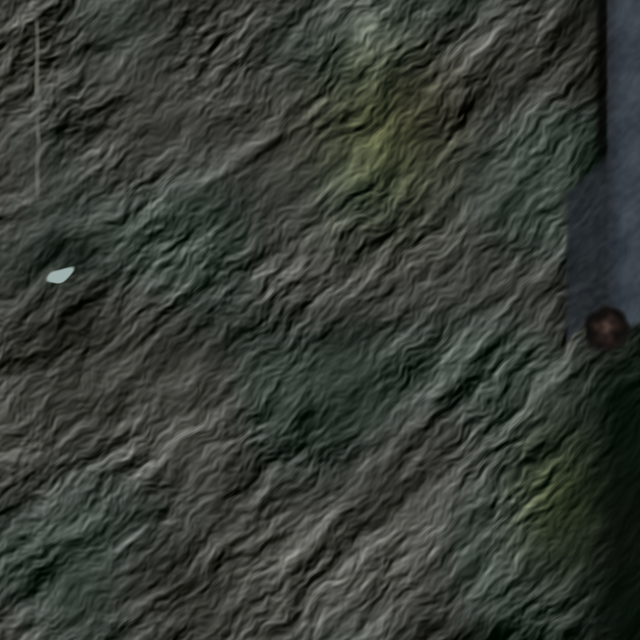
Write a WebGL 1 fragment shader that draws this texture.

```glsl
precision highp float;
// Rough dark stone with slanting chipped grains beside a slate-blue post.
// Stretched, warped gradient noise is the height; a finite difference
// toward the light shades it, then seams, stains and the post are laid over.

#define BASE_TONE 0.222
#define RELIEF 0.40
#define LIGHT_STEP 0.006
#define GRAIN_ANGLE 0.68
#define GRAIN_FREQ 20.0
#define GRAIN_STRETCH 2.2
#define GRAIN_BEND 0.15
#define OCTAVE_GAIN 0.6
#define STONE_TINT vec3(-0.004, 0.008, -0.014)
#define SLATE vec3(0.19, 0.215, 0.24)

uniform vec2 u_resolution;

float hash(vec2 p) {
  vec3 q = fract(p.xyx * 0.1031);
  q += dot(q, q.yzx + 33.33);
  return fract((q.x + q.y) * q.z);
}

// Dot of a random unit gradient at a lattice corner with the offset from it
float corner(vec2 cell, vec2 offset) {
  float a = 6.2832 * hash(cell);
  return dot(vec2(cos(a), sin(a)), offset);
}

float noise(vec2 p) {
  vec2 i = floor(p), f = fract(p);
  vec2 u = f * f * f * (f * (f * 6.0 - 15.0) + 10.0);
  vec2 e = vec2(1.0, 0.0);
  return mix(mix(corner(i, f), corner(i + e, f - e), u.x),
             mix(corner(i + e.yx, f - e.yx), corner(i + 1.0, f - 1.0), u.x), u.y);
}

vec2 rotate(vec2 p, float a) {
  float c = cos(a), s = sin(a);
  return vec2(c * p.x + s * p.y, c * p.y - s * p.x);
}

// Coordinates along and across the grain, slightly steeper to the right
vec2 grainSpace(vec2 p) {
  p.y -= GRAIN_BEND * p.x * p.x;
  return rotate(p, GRAIN_ANGLE) * vec2(1.0 / GRAIN_STRETCH, 1.0);
}

float height(vec2 p) {
  vec2 warp = 0.014 * vec2(noise(p * 13.0), noise(p * 13.0 + 7.3));
  warp += 0.006 * vec2(noise(p * 37.0 + 3.1), noise(p * 37.0 + 19.7));
  vec2 q = grainSpace(p + warp) * GRAIN_FREQ;
  float sum = 0.0, weight = 1.0;
  for (int i = 0; i < 4; i++) {
    sum += weight * noise(q);
    q = q * 2.05 + 11.7;
    weight *= OCTAVE_GAIN;
  }
  return sum;
}

// Squared distance in a tilted ellipse: 1 on its rim
float ellipse(vec2 p, vec2 center, vec2 radius, float tilt) {
  vec2 q = rotate(p - center, tilt) / radius;
  return dot(q, q);
}

float stain(vec2 p, vec2 center, vec2 radius, float tilt) {
  return exp(-ellipse(p, center, radius, tilt));
}

// A raised edge from a to b: bright crest with a shadow below it
float seam(vec2 p, vec2 a, vec2 b, float width) {
  vec2 dir = normalize(b - a), d = p - a;
  float along = dot(d, dir) / length(b - a);
  float side = (dir.x * d.y - dir.y * d.x + 0.006 * noise(p * 25.0)) / width;
  float ends = smoothstep(0.0, 0.12, along) * smoothstep(1.0, 0.88, along);
  return ends * (exp(-side * side) - 0.9 * exp(-(side + 1.9) * (side + 1.9)));
}

float band(float lo, float hi, float soft, float x) {
  return smoothstep(lo - soft, lo + soft, x) * smoothstep(hi + soft, hi - soft, x);
}

void main() {
  vec2 p = gl_FragCoord.xy / u_resolution;
  vec2 wob = p + 0.012 * vec2(noise(p * 30.0), noise(p * 30.0 + 5.0));

  // Lit relief, uneven in strength, over broad drifting tone
  float slope = height(p) - height(p + LIGHT_STEP * vec2(-0.6, 0.8));
  float tone = BASE_TONE + RELIEF * slope * (1.0 + 0.9 * noise(p * 6.0));
  tone += 0.09 * noise(p * 5.0 + 2.0) + 0.13 * noise(grainSpace(p) * 14.0);

  // Long seams and cracks
  tone += 0.12 * seam(p, vec2(0.38, 0.04), vec2(0.78, 0.50), 0.010);
  tone += 0.10 * seam(p, vec2(0.17, 0.62), vec2(0.52, 0.85), 0.007);
  tone += 0.09 * seam(p, vec2(0.0, 0.07), vec2(0.33, 0.36), 0.009);

  // Pale and dark stains
  float chalk = stain(wob, vec2(0.565, 0.94), vec2(0.025, 0.085), -0.1);
  tone += 0.18 * chalk + 0.08 * stain(p, vec2(0.58, 0.11), vec2(0.14, 0.10), 0.8);
  tone -= 0.20 * stain(wob, vec2(0.555, 0.885), vec2(0.035, 0.013), 0.75);
  tone -= 0.16 * stain(wob, vec2(0.48, 0.33), vec2(0.05, 0.025), 0.95);
  tone -= 0.14 * stain(wob, vec2(0.10, 0.61), vec2(0.05, 0.025), 0.5);
  tone -= 0.20 * stain(wob, vec2(0.77, 0.0), vec2(0.13, 0.03), 0.0);

  // Shade gathering at the right side
  tone *= 1.0 - 0.5 * smoothstep(0.84, 0.95, wob.x);
  tone *= 1.0 - 0.6 * smoothstep(0.92, 0.97, wob.x) * smoothstep(0.46, 0.36, p.y);
  tone = 0.5 * (tone + sqrt(tone * tone + 0.002));

  // Stone colour: brown to green drift with olive moss
  vec3 color = tone + STONE_TINT;
  color += mix(vec3(0.008, -0.004, 0.0), vec3(-0.014, 0.005, 0.003),
               smoothstep(-0.3, 0.3, noise(p * 4.0 + 9.0) + 0.4 * (p.x - 0.5)));
  float moss = stain(p, vec2(0.60, 0.79), vec2(0.10, 0.13), 0.0)
             + stain(p, vec2(0.88, 0.22), vec2(0.07, 0.10), 0.0);
  color *= 1.0 + moss * vec3(0.13, 0.12, -0.16);

  // Thin pale streak and a white chip
  float streak = band(0.055, 0.062, 0.003, p.x + 0.004 * noise(p * 20.0));
  streak *= band(0.69, 0.97, 0.01, p.y) * (0.6 + 0.7 * noise(p * 40.0));
  color = mix(color, vec3(0.42, 0.44, 0.40), clamp(streak, 0.0, 1.0));
  float chip = ellipse(wob, vec2(0.097, 0.57), vec2(0.024, 0.010), 0.45);
  color = mix(color, vec3(0.62, 0.69, 0.68), smoothstep(1.4, 0.6, chip));

  // Slate panel with slanted ends, then the post and its dark edge
  float grit = 0.06 * noise(p * 18.0) + 0.05 * noise(p * 70.0) + 0.06 * slope;
  float panel = band(0.885, 0.96, 0.006, p.x) * band(-0.42, -0.19, 0.006, p.y - p.x);
  color = mix(color, SLATE * 0.78 + 0.7 * grit, 0.85 * panel);
  float post = smoothstep(0.945, 0.953, p.x) * smoothstep(0.485, 0.50, p.y);
  float edge = band(0.933, 0.949, 0.006, p.x) * smoothstep(0.70, 0.80, p.y);
  color *= 1.0 - 0.75 * edge;
  float sheen = 0.85 + 0.35 * smoothstep(0.95, 0.985, p.x);
  color = mix(color, SLATE * sheen + 0.7 * grit, post);

  // Dark knot at the foot of the post
  float knot = ellipse(wob, vec2(0.947, 0.488), vec2(0.034, 0.034), 0.0);
  color = mix(color, vec3(0.05, 0.045, 0.04), smoothstep(1.3, 0.6, knot));
  float core = stain(wob, vec2(0.949, 0.485), vec2(0.017, 0.020), 0.0);
  color += core * vec3(0.26, 0.19, 0.17) * (0.8 + noise(p * 70.0));

  gl_FragColor = vec4(clamp(color, 0.0, 1.0), 1.0);
}
```
